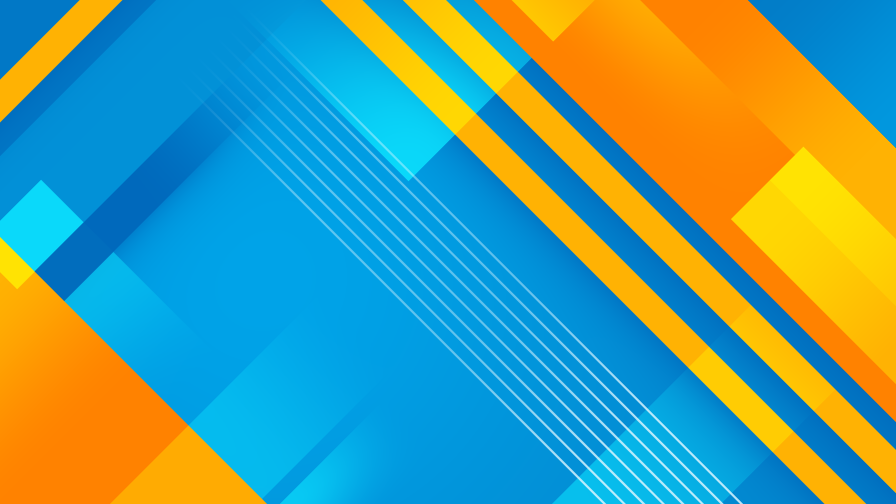
A Shadertoy shader for this background:

```glsl
// Diagonal paper-cut background: blue ground, amber stripes, translucent panels.
// Everything is a band in two 45 degree axes, "along" (down-right) and "across"
// (up-right), both measured in hundredths of the canvas height.
#define LINE_COUNT 8
#define LINE_FIRST 20.0
#define LINE_STEP 3.88
#define LINE_WIDTH 0.62
#define SHADOW_LENGTH 5.0
#define SHADOW_STRENGTH 0.5

const vec3 DEEP   = vec3(0.00, 0.39, 0.72);
const vec3 BLUE   = vec3(0.01, 0.53, 0.81);
const vec3 SKY    = vec3(0.00, 0.64, 0.91);
const vec3 CYAN   = vec3(0.04, 0.85, 0.98);
const vec3 ORANGE = vec3(1.00, 0.51, 0.00);
const vec3 AMBER  = vec3(1.00, 0.70, 0.01);
const vec3 YELLOW = vec3(1.00, 0.89, 0.01);

// Smooth step one pixel wide at v = a
float edge(float v, float a) {
    return clamp((v - a) * iResolution.y / 141.4 + 0.5, 0.0, 1.0);
}

float band(float v, float a, float b) {
    return edge(v, a) * (1.0 - edge(v, b));
}

// Soft shadow that starts at v = a and decays as v grows
float shadow(float v, float a) {
    return SHADOW_STRENGTH * edge(v, a) * exp(-max(v - a, 0.0) / SHADOW_LENGTH);
}

vec3 blueGround(float along, float across, vec2 p) {
    vec2 fromGlow = p - vec2(0.52, 0.45);
    vec3 col = mix(BLUE, SKY, exp(-2.2 * dot(fromGlow, fromGlow)));
    col = mix(col, DEEP, 0.45 * smoothstep(45.0, 90.0, across));

    // Upper left panel, its corner and shadows
    col = mix(col, mix(BLUE, SKY, 0.35), 1.0 - edge(along, 60.7));
    col = mix(col, DEEP, 0.55 * (1.0 - edge(along, 31.0)));
    col = mix(col, DEEP, shadow(along, 24.3));
    col = mix(col, DEEP, shadow(along, 72.5) * (1.0 - smoothstep(0.0, 45.0, across)));

    // Left panel, fading down the diagonal, crossed by a dark strip
    float leftPanel = band(across, -54.0, -27.5) * edge(along, 43.8);
    col = mix(col, CYAN, leftPanel * (1.0 - smoothstep(60.0, 114.0, along))
              * (1.0 - 0.3 * edge(along, 60.7)));
    float strip = band(along, 60.7, 72.5);
    col = mix(col, DEEP, 0.9 * strip * (1.0 - smoothstep(-10.0, 48.0, across)));

    // Lower left panels, fading up the diagonal
    col = mix(col, CYAN, 0.5 * band(along, 121.8, 151.0) * (1.0 - smoothstep(-45.0, 6.0, across)));
    col = mix(col, CYAN, 0.75 * edge(along, 155.5) * (1.0 - smoothstep(158.0, 178.0, along))
              * (1.0 - smoothstep(-42.0, -2.0, across)));

    // Upper panel and lower right panel
    float upperPanel = edge(across, 45.1) * (1.0 - edge(along, 117.0));
    col = mix(col, CYAN, upperPanel * smoothstep(45.0, 115.0, along)
              * (1.0 - 0.4 * smoothstep(62.0, 88.0, across)));
    float lowerPanel = band(along, 209.5, 243.0) * (1.0 - smoothstep(15.0, 92.0, across));
    col = mix(col, CYAN, 0.65 * lowerPanel);

    // Shadows beside the stripes
    float shade = shadow(-across, -63.6) + shadow(-across, -79.9) + shadow(-across, -94.0);
    return mix(col, DEEP, min(shade, 1.0) * (1.0 - 0.7 * upperPanel));
}

vec3 orangePanel(float along, float across) {
    vec3 col = mix(ORANGE, AMBER, 0.9 * smoothstep(100.0, 132.0, across)
                   * (1.0 - smoothstep(125.0, 195.0, along)));
    col = mix(col, mix(YELLOW, AMBER, smoothstep(96.0, 124.0, across)),
              0.75 * (1.0 - edge(along, 118.0)) * edge(across, 101.5));
    col = mix(col, mix(ORANGE, AMBER, smoothstep(140.0, 208.0, along)), edge(across, 127.0));

    // Bright rectangle on the right
    float fall = smoothstep(195.0, 270.0, along) + 0.25 * (1.0 - edge(across, 117.0));
    vec3 bright = mix(YELLOW, AMBER, min(fall, 1.0));
    col = mix(col, bright, band(across, 101.5, 130.3) * edge(along, 188.5));
    return mix(col, ORANGE, 0.8 * (1.0 - edge(across, 101.5)) * edge(along, 118.0));
}

void mainImage(out vec4 fragColor, in vec2 fragCoord) {
    vec2 p = fragCoord / iResolution.y;
    float along = 100.0 * (p.x + 1.0 - p.y);
    float across = 100.0 * (p.x - 1.0 + p.y);
    vec3 col = blueGround(along, across, p);

    // Thin white lines, growing clearer down the diagonal
    float lines = 0.0;
    for (int i = 0; i < LINE_COUNT; i++) {
        float center = LINE_FIRST + float(i) * LINE_STEP;
        lines += band(across, center - 0.5 * LINE_WIDTH, center + 0.5 * LINE_WIDTH);
    }
    float clarity = 0.42 * smoothstep(48.0, 105.0, along) + 0.4 * smoothstep(150.0, 218.0, along);
    col = mix(col, vec3(0.88, 0.97, 1.0), lines * clarity);

    // Two long stripes, brighter where the translucent panels cross them
    float lit = (1.0 - edge(along, 117.0)) * smoothstep(55.0, 115.0, along)
              + 0.7 * band(along, 209.5, 243.0) * (1.0 - smoothstep(70.0, 100.0, across));
    float stripes = band(across, 63.6, 71.9) + band(across, 79.9, 88.5);
    col = mix(col, mix(AMBER, YELLOW, 0.75 * lit), stripes);

    // Large orange panel and the blue corner beyond it
    col = mix(col, orangePanel(along, across), band(across, 94.0, 148.4));
    vec3 corner = mix(mix(DEEP, BLUE, 0.7), SKY, 0.7 * smoothstep(150.0, 205.0, along));
    col = mix(col, corner, edge(across, 148.4));

    // Lower left triangle with its two lighter squares
    vec3 wedge = mix(AMBER, ORANGE, smoothstep(52.0, 102.0, along));
    wedge = mix(wedge, AMBER, 0.85 * edge(along, 121.8));
    wedge = mix(wedge, YELLOW, band(along, 43.8, 60.8) * edge(across, -54.0));
    col = mix(col, wedge, 1.0 - edge(across, -47.0));

    // Short stripe across the upper left corner
    col = mix(col, AMBER, band(along, 15.8, 24.3));
    fragColor = vec4(col, 1.0);
}
```
